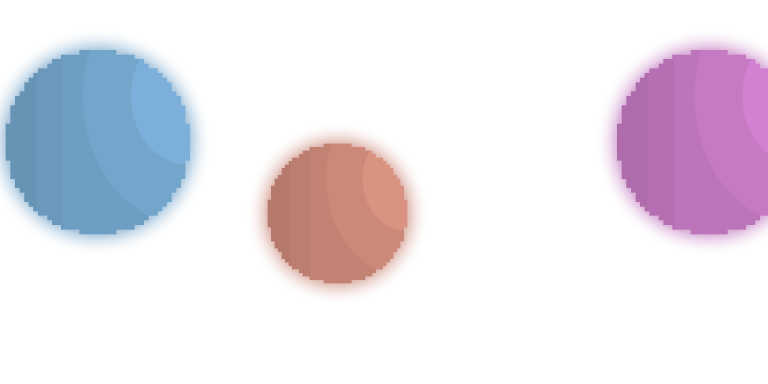
A WebGL 1 fragment shader for this background:

```glsl
precision highp float;
// Three blue, red and violet balls on white, each with a soft coloured halo.
// Outlines are stepped on a grid tied to each radius; shading falls into five
// flat bands, upright on the left and curved around a light at upper right.
uniform vec2 u_resolution;

// Lengths are in canvas heights; each ball is (centre x, centre y, radius).
const vec3 BLUE_BALL = vec3(0.255, 0.630, 0.240);
const vec3 RED_BALL = vec3(0.879, 0.444, 0.182);
const vec3 VIOLET_BALL = vec3(1.847, 0.630, 0.240);

const vec3 PAPER = vec3(1.0);
const vec3 BLUE = vec3(0.45, 0.64, 0.79);
const vec3 RED = vec3(0.79, 0.53, 0.47);
const vec3 VIOLET = vec3(0.76, 0.47, 0.75);

const float CELLS_PER_RADIUS = 20.0;
const float GLOW_WIDTH = 0.058;
const float GLOW_STRENGTH = 0.58;
const float DARKEST = 0.90;
const vec2 LIGHT = vec2(0.95, 0.50);   // in ball radii from the centre
const float LIGHT_SQUASH = 0.80;
const int SAMPLES = 3;                 // per axis

// Brightness in flat bands; p is measured in ball radii.
float bandShade(vec2 p) {
  float lightDistance = length((p - LIGHT) * vec2(1.0, LIGHT_SQUASH));
  float shade = DARKEST;
  shade += 0.035 * step(-0.67, p.x);
  shade += 0.035 * step(-0.38, p.x);
  shade += 0.045 * step(lightDistance, 1.11);
  shade += 0.065 * step(lightDistance, 0.59);
  return shade;
}

// Lays one halo and its stepped ball over the colour below.
vec3 addBall(vec3 below, vec2 point, vec3 ball, vec3 tint) {
  vec2 p = (point - ball.xy) / ball.z;
  float outside = max(length(p) - 1.0, 0.0) * ball.z;
  float fade = max(1.0 - outside / GLOW_WIDTH, 0.0);
  vec3 halo = mix(below, tint, GLOW_STRENGTH * fade * fade);

  vec2 cell = (floor(p * CELLS_PER_RADIUS) + 0.5) / CELLS_PER_RADIUS;
  float inside = step(length(cell), 1.0);
  return mix(halo, tint * bandShade(p), inside);
}

vec3 scene(vec2 point) {
  vec3 color = addBall(PAPER, point, BLUE_BALL, BLUE);
  color = addBall(color, point, RED_BALL, RED);
  return addBall(color, point, VIOLET_BALL, VIOLET);
}

void main() {
  // Average a small grid of samples to smooth steps and band edges.
  vec3 total = vec3(0.0);
  for (int y = 0; y < SAMPLES; y++) {
    for (int x = 0; x < SAMPLES; x++) {
      vec2 offset = (vec2(float(x), float(y)) + 0.5) / float(SAMPLES) - 0.5;
      total += scene((gl_FragCoord.xy + offset) / u_resolution.y);
    }
  }
  gl_FragColor = vec4(total / float(SAMPLES * SAMPLES), 1.0);
}
```
